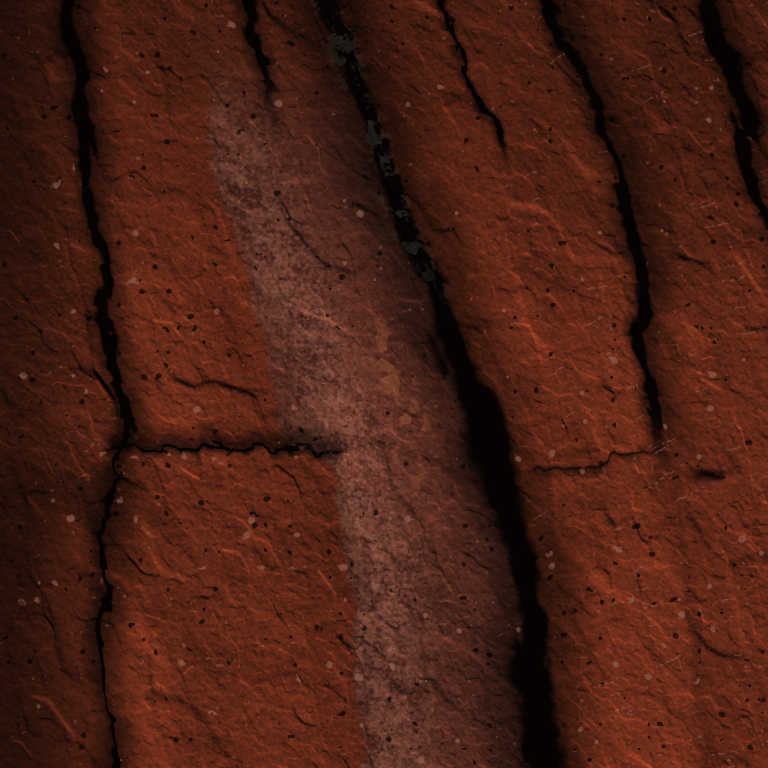
A three.js fragment shader for this texture:

```glsl
// Weathered red rock split into leaning pillars by deep dark cracks, with a dusty seam.
// Smooth cellular facets give the chipped relief; bent paths place cracks, seam and ledges;
// specks, pits and scratches are scattered through jittered cells.

varying vec2 vUv;

const vec3 RUST = vec3(0.405, 0.165, 0.098);
const vec3 SEAM_WALL = vec3(0.34, 0.165, 0.125);
const vec3 DUST = vec3(0.53, 0.34, 0.30);
const vec3 CRUST = vec3(0.52, 0.29, 0.19);
const vec3 FLECK = vec3(0.58, 0.39, 0.33);
const vec3 GRAVEL = vec3(0.13, 0.115, 0.10);
const vec3 DEEP = vec3(0.018, 0.006, 0.005);
const vec2 TO_LIGHT = vec2(0.45, 0.75);
const float RELIEF = 0.0050;
const float LIGHT_STEP = 0.003;
const float BASE_LIGHT = 0.96;

vec2 hash2(vec2 p) {
  return fract(sin(vec2(dot(p, vec2(127.1, 311.7)), dot(p, vec2(269.5, 183.3)))) * 43758.5453);
}

float bell(float t) { return exp(-t * t); }

// Cellular noise: every cell is a randomly raised and tilted facet, blended at its border.
float chips(vec2 p) {
  float sum = 0.0, total = 0.0;
  for (int j = -1; j <= 1; j++) {
    for (int i = -1; i <= 1; i++) {
      vec2 id = floor(p) + vec2(float(i), float(j));
      vec2 offset = p - id - hash2(id);
      vec2 tilt = hash2(id + 7.3);
      float weight = exp(-14.0 * dot(offset, offset));
      sum += weight * (fract(tilt.x * 17.0) + dot(tilt - 0.5, offset));
      total += weight;
    }
  }
  return sum / total;
}

float relief(vec2 p) {
  return chips(p * vec2(17.0, 12.0)) + 0.5 * chips(p * vec2(40.0, 31.0))
       + 0.22 * chips(p * 92.0) + 0.08 * chips(p * 210.0);
}

// Horizontal place of a path at depth d below the top, bent at every quarter.
float path(float d, float start, vec4 steps) {
  return start + dot(steps, clamp(d * 4.0 - vec4(0.0, 1.0, 2.0, 3.0), 0.0, 1.0));
}

// Light left by a crack: black core, softer shade reaching out on each side.
float crack(float x, float width, float leftReach, float rightReach) {
  float away = abs(x);
  float reach = x < 0.0 ? leftReach : rightReach;
  return smoothstep(width * 0.5, width * 1.3, away) * mix(0.4, 1.0, smoothstep(0.0, reach, away));
}

float specks(vec2 p, float share) {
  vec2 id = floor(p), kind = hash2(id + 3.7);
  float radius = 0.1 + 0.22 * kind.x;
  float dist = length(fract(p) - 0.35 - 0.3 * hash2(id));
  return step(kind.y, share) * (1.0 - smoothstep(radius * 0.5, radius, dist));
}

void main() {
  vec2 p = vUv;
  float d = 1.0 - p.y;
  vec2 slant = vec2(p.x + 0.3 * p.y, p.y);
  float rough = chips(slant * vec2(24.0, 16.0)) - 0.5;
  float fine = chips(slant * 70.0) - 0.5;
  float grain = chips(p * 230.0) - 0.5;
  float x = p.x + 0.016 * rough + 0.006 * fine + 0.003 * sin(d * 31.0);
  float depth = d + 0.014 * rough + 0.006 * fine;

  // Chipped surface light, broad patches and darkening to the left and top
  float slope = (relief(slant) - relief(slant + LIGHT_STEP * TO_LIGHT)) / LIGHT_STEP;
  float broad = chips(slant * vec2(7.0, 3.5)) - 0.5;
  float light = BASE_LIGHT + 0.22 * broad + RELIEF * slope + 0.16 * grain;
  light *= mix(0.52, 1.0, smoothstep(0.0, 0.16, p.x)) * mix(1.0, 0.72, smoothstep(0.45, 1.0, p.y));

  // Cracks between the pillars
  float leftX = x - path(d, 0.091, vec4(0.024, 0.042, -0.025, 0.01)) - 0.015 * bell((d - 0.56) / 0.04);
  float mainX = x - path(d, 0.425, vec4(0.09, 0.098, 0.077, 0.015));
  float rightX = x - path(d, 0.71, vec4(0.11, 0.023, 0.055, 0.03));
  float mainWidth = 0.014 + 0.018 * bell((d - 0.58) / 0.14) + 0.008 * smoothstep(0.75, 0.9, d);
  float mainLight = crack(mainX, mainWidth, 0.11, 0.10);
  light *= mainLight;
  light *= crack(leftX, mix(0.009, 0.004, smoothstep(0.5, 0.6, d)), 0.035, 0.05);
  light *= mix(crack(rightX, 0.009, 0.03, 0.07), 1.0, 0.8 * smoothstep(0.52, 0.64, d));
  light *= crack(x - path(d, 0.925, vec4(0.065, 0.06, 0.05, 0.05)), 0.011, 0.03, 0.04);
  light *= mix(crack(x - path(d, 0.325, vec4(0.045)), 0.006, 0.03, 0.02), 1.0, smoothstep(0.08, 0.2, d));
  light *= mix(crack(x - path(d, 0.573, vec4(0.1)), 0.003, 0.015, 0.01), 1.0, smoothstep(0.17, 0.23, d));

  // Ledges: broken top of the lower left block and two short breaks on the right
  float block = smoothstep(0.12, 0.15, x) * (1.0 - smoothstep(0.43, 0.46, x));
  float ledge = depth - 0.585;
  float shelf = smoothstep(0.69, 0.71, x) * (1.0 - smoothstep(0.83, 0.87, x));
  float shelfY = depth - 0.62 + 0.2 * (p.x - 0.69);
  light *= mix(1.0, crack(ledge, 0.002, 0.035, 0.012), block);
  light *= mix(1.0, crack(shelfY, 0.002, 0.008, 0.02), 0.7 * shelf);
  light *= 1.0 - 0.9 * bell((x - 0.92) / 0.025) * bell((depth - 0.615) / 0.006);
  light *= 1.0 - 0.25 * smoothstep(0.57, 0.64, d) * (1.0 - smoothstep(-0.005, 0.005, leftX));

  // Dusty seam with ochre crust
  float seamX = x - path(d, 0.25, vec4(0.035, 0.07, 0.02, 0.01)) - 0.08 * smoothstep(0.55, 0.63, d);
  float seam = smoothstep(-0.005, 0.005, seamX) * (1.0 - smoothstep(-0.005, 0.005, mainX));
  float dustBand = bell((x - path(d, 0.27, vec4(0.06, 0.10, 0.07, 0.01))) / 0.055) * smoothstep(0.04, 0.25, d);
  float dust = seam * dustBand * clamp(0.5 + 0.8 * grain + 0.5 * fine + 0.4 * rough, 0.0, 1.0);
  float trail = bell((x - 0.5 - 0.3 * (d - 0.43)) / 0.022) * smoothstep(0.40, 0.45, d) * (1.0 - smoothstep(0.61, 0.66, d));
  float crust = seam * smoothstep(-0.05, 0.25, fine + 0.5 * rough) * clamp(trail + 0.5 * dustBand, 0.0, 1.0);
  vec3 color = mix(RUST, SEAM_WALL, seam * smoothstep(0.0, 0.25, d)) * max(light, 0.0);
  float dustLight = clamp(0.35 + 0.6 * light, 0.25, 1.15);
  color = mix(color, DUST * dustLight, 0.75 * dust);
  color = mix(color, CRUST * dustLight, 0.75 * crust);

  // Pits, pale flecks and thin slanting scratches
  vec2 bent = p + 0.006 * vec2(fine, rough);
  vec2 along = vec2(bent.x * 0.92 + bent.y * 0.4, bent.y * 0.92 - bent.x * 0.4 + 0.004 * sin(p.x * 40.0));
  float scratch = specks(along * vec2(11.0, 150.0), 0.13) * smoothstep(0.6, 0.68, p.x) * smoothstep(-0.3, 0.2, grain);
  float edges = block * bell(ledge / 0.012) + shelf * bell(shelfY / 0.012);
  float flecks = specks(bent * 48.0 + 9.0, 0.05 + 0.35 * edges) + 0.6 * specks(bent * 110.0, 0.04);
  color *= 1.0 - 0.65 * specks(bent * 62.0 + 4.0, 0.10);
  color = mix(color, FLECK, clamp(0.6 * flecks + 0.4 * scratch, 0.0, 0.8) * smoothstep(0.15, 0.6, light));

  // Grey gravel lodged in the upper main crack
  float lodged = bell(mainX / 0.018) * (1.0 - smoothstep(0.3, 0.45, d));
  color += GRAVEL * lodged * smoothstep(-0.1, 0.5, fine + 0.5 * grain);
  gl_FragColor = vec4(max(color, DEEP), 1.0);
}
```
